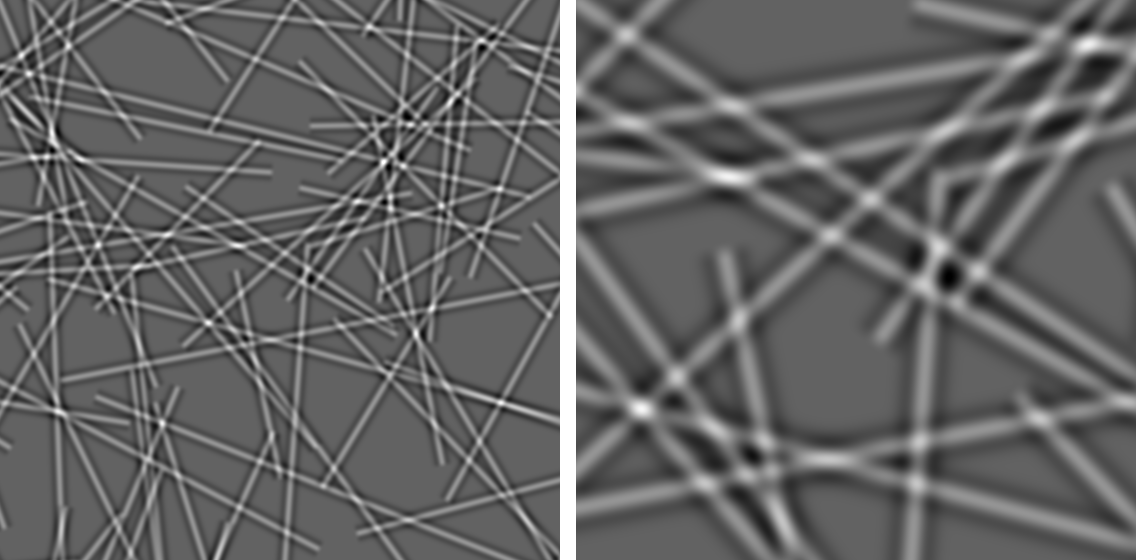
Left, the full canvas; right, a detail of the centre.
Reproduce this pattern procedurally as a WebGL 1 fragment shader.

```glsl
precision highp float;

uniform vec2 u_resolution;

const float PI = 3.14159265;
const float GOLDEN_STEP = 0.618034;

const int   FIBER_COUNT = 140;
const float BASE_GRAY = 0.385;
const float FIBER_GAIN = 0.195;    // brightness added on a fiber's axis
const float FIBER_SIGMA = 0.0061;  // half width of the bright core
const float MIN_LENGTH = 0.35;
const float MAX_LENGTH = 1.05;
const float MARGIN = 0.4;          // fibers may be centred this far outside
const float SEED = 3.0;

float hash(vec2 p) {
    return fract(sin(dot(p, vec2(12.9898, 78.233))) * 43758.5453);
}

// Bright core with dark flanks; its integral across the fiber is zero.
float ridgeProfile(float offset) {
    float x2 = offset * offset / (FIBER_SIGMA * FIBER_SIGMA);
    return (1.0 - x2) * exp(-0.5 * x2);
}

// Straight fiber through center, with softly fading ends.
float fiber(vec2 p, vec2 center, float angle, float halfLength) {
    vec2 dir = vec2(cos(angle), sin(angle));
    vec2 q = p - center;
    float along = abs(dot(q, dir));
    float across = dot(q, vec2(-dir.y, dir.x));
    float body = 1.0 - smoothstep(-FIBER_SIGMA, FIBER_SIGMA, along - halfLength);
    return body * ridgeProfile(across);
}

void main() {
    vec2 p = gl_FragCoord.xy / min(u_resolution.x, u_resolution.y);

    // Overlapping fibers add up, so crossings glow and flanks deepen.
    float sum = 0.0;
    for (int i = 0; i < FIBER_COUNT; i++) {
        float id = float(i) + 1.0;
        vec2 random = vec2(hash(vec2(id, SEED)), hash(vec2(id, SEED + 1.0)));
        vec2 center = mix(vec2(-MARGIN), vec2(1.0 + MARGIN), random);
        float angle = PI * fract(id * GOLDEN_STEP);
        float fiberLength = mix(MIN_LENGTH, MAX_LENGTH, hash(vec2(id, SEED + 2.0)));
        sum += fiber(p, center, angle, 0.5 * fiberLength);
    }

    float gray = clamp(BASE_GRAY + FIBER_GAIN * sum, 0.0, 1.0);
    gl_FragColor = vec4(vec3(gray), 1.0);
}
```
